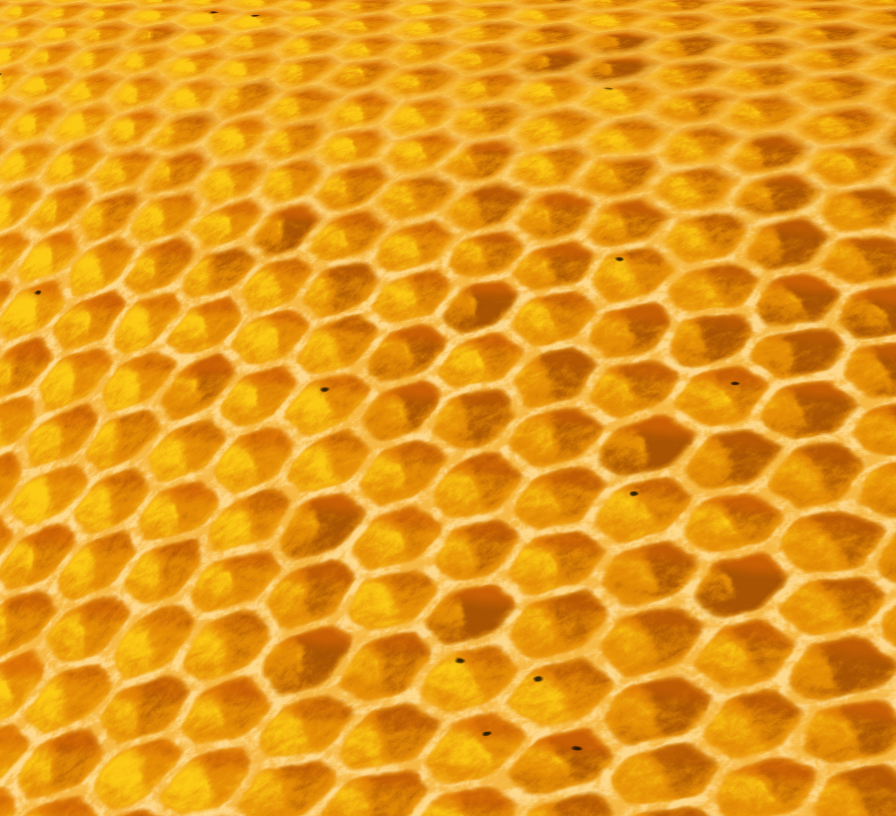
Write a Shadertoy shader that draws this pattern.

```glsl
// Golden honeycomb receding into soft focus, with translucent wax cells and pale rims.

vec2 hash2(vec2 p) {
    return fract(sin(vec2(dot(p, vec2(127.1, 311.7)), dot(p, vec2(269.5, 183.3)))) * 4375.85);
}

// Layered, rotated sines, roughly -1 to 1
float waxNoise(vec2 p) {
    float sum = 0.0, amp = 0.5;
    for (int i = 0; i < 5; i++) {
        sum += amp * sin(p.x + 1.7 * sin(p.y * 0.8)) * cos(p.y + 1.3 * sin(p.x * 0.7));
        p = mat2(1.3, 1.25, -1.25, 1.3) * p + 2.7;
        amp *= 0.68;
    }
    return sum;
}

// Canvas position (y downward, in canvas widths) to column and row of the comb
vec2 combGrid(vec2 c) {
    float spacing = 0.068 + 0.039 * c.y;
    float offset = c.x - 0.543 + 0.02 * c.y;
    float bend = sqrt(max(spacing * (spacing + 0.072 * offset), 0.0005));
    float column = 2.0 * offset / (spacing + bend);
    float row = 3.4 * log(exp((c.y + 0.066) / 0.266) - 1.0) - 6.4;
    return vec2(column, row - 0.18 * column - 0.007 * column * column);
}

// Skew the grid so that its neighbours form regular hexagons
vec2 toHex(vec2 g) {
    return vec2(0.866 * g.x, g.y + 0.5 * g.x);
}

vec2 cellCentre(vec2 id) {
    return toHex(id + 0.17 * (hash2(id) - 0.5));
}

// Finds the nearest cell and returns a rounded distance to its walls
float cellWalls(vec2 grid, vec2 p, out vec2 id) {
    float nearest = 9.0;
    vec2 base = round(grid);
    id = base;
    for (int k = 0; k < 9; k++) {
        vec2 candidate = base + vec2(k % 3 - 1, k / 3 - 1);
        float dist = length(p - cellCentre(candidate));
        if (dist < nearest) { nearest = dist; id = candidate; }
    }
    float sum = 0.0;
    vec2 centre = cellCentre(id);
    for (int k = 0; k < 9; k++) {
        if (k == 4) continue;
        vec2 other = cellCentre(id + vec2(k % 3 - 1, k / 3 - 1));
        float edge = dot(0.5 * (centre + other) - p, normalize(other - centre));
        sum += exp(-24.0 * edge);
    }
    return -log(sum) / 24.0;
}

// Amber ramp from shadow to lit gold
vec3 amber(float tone) {
    vec3 low = mix(vec3(0.66, 0.33, 0.01), vec3(0.90, 0.55, 0.02), smoothstep(0.0, 0.5, tone));
    return mix(low, vec3(0.99, 0.79, 0.08), smoothstep(0.45, 1.0, tone));
}

void mainImage(out vec4 fragColor, in vec2 fragCoord) {
    vec2 canvas = vec2(fragCoord.x, iResolution.y - fragCoord.y) / iResolution.x;
    float far = smoothstep(0.36, 0.0, canvas.y);

    // Wavering comb coordinates
    vec2 grid = combGrid(canvas);
    vec2 p = toHex(grid);
    float pixel = length(fwidth(p));
    p += 0.035 * vec2(waxNoise(p * 3.1), waxNoise(p * 3.3 + 9.0));

    vec2 id;
    float wallDist = cellWalls(grid, p, id);
    vec2 seed = hash2(id + 17.0);
    vec2 delta = p - cellCentre(id);
    vec2 local = vec2(delta.x / 0.866, 0.37 * delta.x - delta.y);

    // Faceted cell floor: lit left, shaded right, ridge running down
    vec2 fromApex = local - vec2(-0.08, 0.10) - 0.12 * (seed - 0.5);
    float side = fromApex.x + (0.1 + 0.3 * seed.x) * fromApex.y;
    float lit = smoothstep(0.14, -0.10, side) * smoothstep(0.75, 0.1, length(fromApex));
    float below = smoothstep(0.06, -0.06, fromApex.y);
    float ridge = exp(-pow(side / 0.045, 2.0)) * below * smoothstep(-0.5, -0.1, fromApex.y);
    float roof = smoothstep(0.08, 0.38, local.y + 0.12 * local.x);
    float grain = waxNoise(p * 13.0);

    float tone = 0.33 + 0.42 * lit + 0.28 * ridge * seed.y - 0.18 * roof;
    tone += 0.26 * (seed.x - 0.5) + 0.15 * grain + 0.32 * (0.5 - canvas.x) + 0.12 * far;
    tone += 0.16 * smoothstep(0.22, 0.06, wallDist) * (1.0 - roof);
    tone -= 0.22 * step(0.9, seed.y);
    vec3 color = amber(clamp(tone, 0.0, 1.0));
    color = mix(color, vec3(0.86, 0.40, 0.02), roof * (0.2 + 0.5 * seed.y));

    // Sparse dark specks
    float speck = length((local - 0.5 * (seed.yx - 0.5)) * vec2(1.0, 1.5));
    color *= 1.0 - 0.75 * step(0.95, seed.x) * smoothstep(0.05 + pixel, 0.02, speck);

    // Warm halo, then the pale wax rim
    float blur = 0.022 + 0.11 * far + 0.5 * pixel;
    float width = 0.052 + 0.025 * far + 0.016 * waxNoise(p * 6.0) + 0.012 * smoothstep(0.1, -0.2, local.y);
    float halo = 1.0 - smoothstep(width, width + 0.05 + blur, wallDist);
    float rim = 1.0 - smoothstep(width - blur, width + blur, wallDist);
    vec3 wax = mix(vec3(0.97, 0.73, 0.27), vec3(1.0, 0.87, 0.58), smoothstep(-0.5, 0.6, waxNoise(p * 8.0 + 4.0)));
    wax = mix(wax, vec3(0.98, 0.78, 0.28), 0.6 * far);
    color = mix(color, vec3(0.95, 0.64, 0.08), 0.5 * halo);
    color = mix(color, wax, rim * (0.92 - 0.2 * far));

    fragColor = vec4(color, 1.0);
}
```
